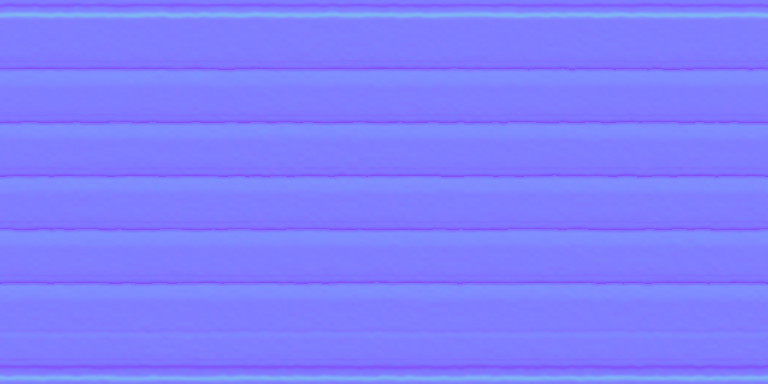
Give the GLSL for this texture map, as a WebGL 1 fragment shader.

```glsl
precision highp float;
uniform vec2 u_resolution;

float hash(vec2 p) {
  vec3 q = fract(vec3(p.xyx) * 0.1031);
  q += dot(q, q.yzx + 33.33);
  return fract((q.x + q.y) * q.z);
}

// Value noise that wraps at the canvas edges
float tileNoise(vec2 uv, vec2 cells) {
  vec2 p = uv * cells;
  vec2 i = floor(p);
  vec2 f = p - i;
  f = f * f * (3.0 - 2.0 * f);
  float a = hash(mod(i, cells));
  float b = hash(mod(i + vec2(1.0, 0.0), cells));
  float c = hash(mod(i + vec2(0.0, 1.0), cells));
  float d = hash(mod(i + vec2(1.0, 1.0), cells));
  return mix(mix(a, b, f.x), mix(c, d, f.x), f.y);
}

// Fine dented paint over broader dents
float dents(vec2 uv) {
  return 0.5 * tileNoise(uv, vec2(130.0, 84.0))
       + 0.5 * tileNoise(uv + 0.37, vec2(64.0, 38.0))
       + 0.35 * tileNoise(uv + 0.61, vec2(24.0, 18.0));
}

float ridge(float dist, float width) {
  return exp(-dist * dist / (width * width));
}

// Vertical tilt of the boards; v runs downward
float boardTilt(float v) {
  const float pitch = 0.1393;
  float t = (v - 0.180) / pitch;
  float board = clamp(floor(t), -1.0, 4.0);
  float below = (t - board) * pitch;
  float above = board < 3.5 ? pitch - below : 0.956 - v;

  // Rounded upper lip, then a flat face that sags toward the next groove
  float lip = step(0.0, t) * (1.0 - smoothstep(0.030, 0.054, below));
  float sag = 1.0 - smoothstep(0.004, 0.055, abs(above));
  float tilt = -0.018 + lip * (0.145 - 1.4 * below) - 0.055 * sag;
  tilt -= 0.045 * ridge(above - 0.020, 0.003);

  // Grooves between boards
  float groove = (t - clamp(floor(t + 0.5), 0.0, 4.0)) * pitch;
  tilt -= 0.27 * ridge(groove, 0.0055);

  // Bright edges, border grooves and the faint lower step
  tilt += 0.43 * (ridge(v - 0.039, 0.0075) + ridge(v - 0.985, 0.0075));
  tilt -= 0.25 * ridge(v - 0.014, 0.005) + 0.24 * ridge(v - 0.956, 0.006);
  tilt += 0.065 * ridge(v - 0.873, 0.008) - 0.05 * ridge(v - 0.860, 0.005);
  return tilt;
}

void main() {
  vec2 uv = gl_FragCoord.xy / u_resolution;

  // Slightly ragged board edges
  float wobble = tileNoise(uv, vec2(90.0, 50.0)) - 0.5;
  float tilt = boardTilt(1.0 - uv.y + 0.0035 * wobble);

  // Surface slope from the dents, uneven across the boards
  vec2 e = vec2(0.003, 0.006);
  float height = dents(uv);
  vec2 slope = vec2(dents(uv + vec2(e.x, 0.0)), dents(uv + vec2(0.0, e.y))) - height;
  float wear = mix(0.045, 0.115, tileNoise(uv, vec2(9.0, 14.0)));

  vec2 n = vec2(0.0, tilt) - slope * wear * vec2(0.75, 1.0);
  vec3 normal = vec3(n, sqrt(max(0.0, 1.0 - dot(n, n))));
  gl_FragColor = vec4(normal * 0.5 + 0.5, 1.0);
}
```
